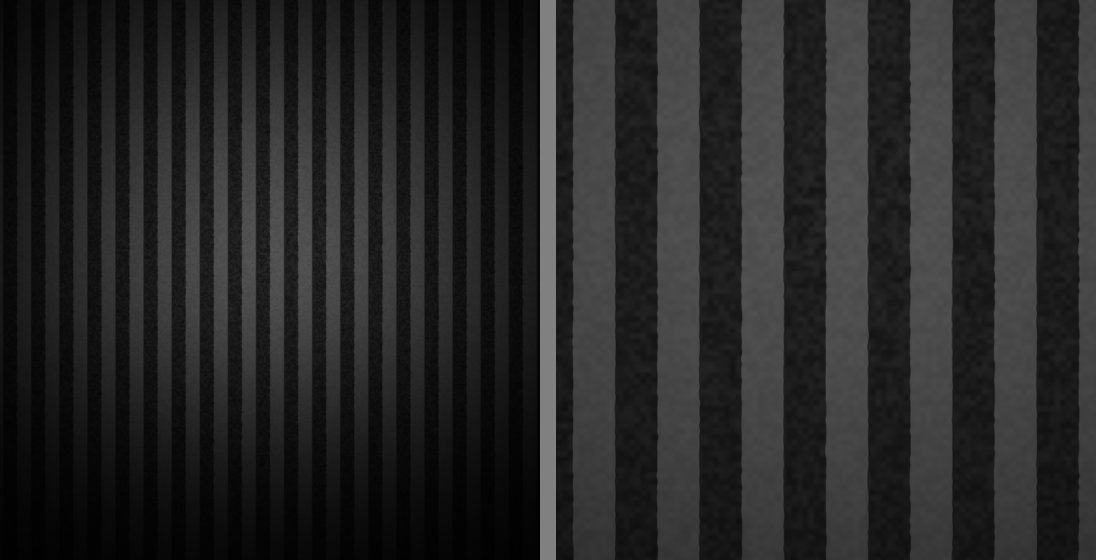
Left: the whole. Right: its middle third, enlarged.
Write a WebGL 1 fragment shader that draws this pattern.

```glsl
precision highp float;

uniform vec2 u_resolution;

#define STRIPE_COUNT 19.22
#define STRIPE_START 0.0317
#define STRIPE_FILL 0.5
#define LIGHT_TONE 0.315
#define DARK_TONE 0.118
#define GLOW_CENTER vec2(0.505, 0.55)
#define GLOW_WIDTH 0.47
#define GLOW_ABOVE 0.46
#define GLOW_BELOW 0.36
#define GRAIN_CELLS 300.0
#define LIGHT_GRAIN 0.045
#define DARK_GRAIN 0.085

float hash(vec2 p) {
  vec3 q = fract(p.xyx * 0.1031);
  q += dot(q, q.yzx + 33.33);
  return fract((q.x + q.y) * q.z);
}

float valueNoise(vec2 p) {
  vec2 cell = floor(p);
  vec2 f = fract(p);
  f = f * f * (3.0 - 2.0 * f);
  float low = mix(hash(cell), hash(cell + vec2(1.0, 0.0)), f.x);
  float high = mix(hash(cell + vec2(0.0, 1.0)), hash(cell + vec2(1.0, 1.0)), f.x);
  return mix(low, high, f.y);
}

// Fine felt-like grain, centred on zero
float grain(vec2 p) {
  float fine = valueNoise(p * GRAIN_CELLS);
  float coarse = valueNoise(p * GRAIN_CELLS * 0.5 + 71.0);
  return fine * 0.7 + coarse * 0.3 - 0.5;
}

// Coverage of the lighter vertical stripes
float stripeMask(float x, float pixel) {
  float phase = fract((x - STRIPE_START) * STRIPE_COUNT - STRIPE_FILL * 0.5 + 0.5) - 0.5;
  float edge = abs(phase) - STRIPE_FILL * 0.5;
  float blur = pixel * STRIPE_COUNT;
  return 1.0 - smoothstep(-blur, blur, edge);
}

// Soft spotlight that falls off faster towards the bottom
float spotlight(vec2 uv) {
  vec2 d = uv - GLOW_CENTER;
  d /= vec2(GLOW_WIDTH, d.y > 0.0 ? GLOW_ABOVE : GLOW_BELOW);
  return exp(-dot(d, d));
}

void main() {
  vec2 uv = gl_FragCoord.xy / u_resolution;
  vec2 p = gl_FragCoord.xy / u_resolution.y;

  float speckle = grain(p);
  float glow = spotlight(uv);
  float stripe = stripeMask(uv.x + speckle * 0.0012, 1.0 / u_resolution.x);

  // Grain is stronger on the dark ground than on the light stripes
  float light = LIGHT_TONE + speckle * LIGHT_GRAIN;
  float dark = DARK_TONE + speckle * DARK_GRAIN;
  float tone = mix(dark, light, stripe) * glow;

  gl_FragColor = vec4(vec3(tone), 1.0);
}
```
